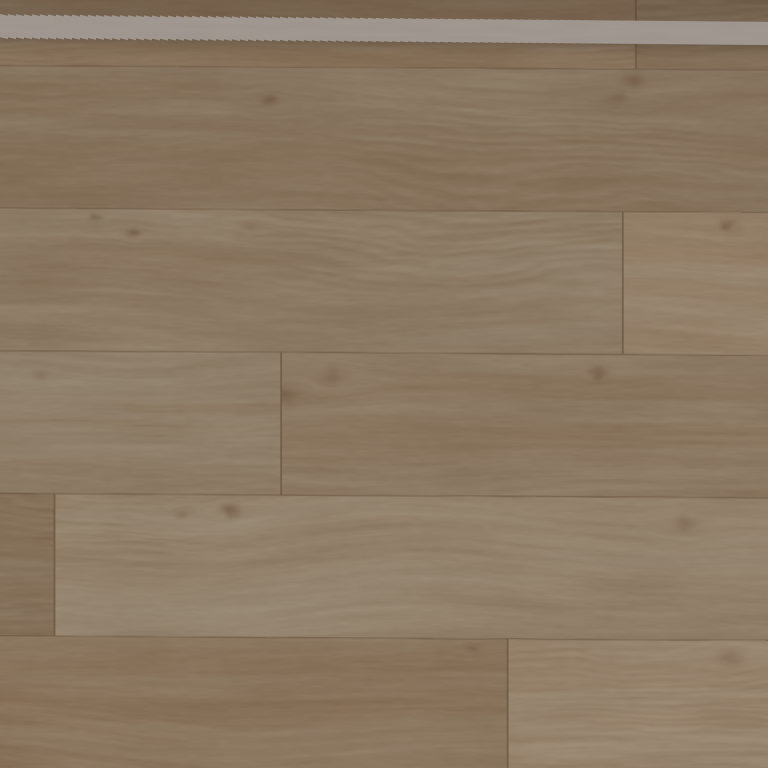
Reproduce this texture procedurally as a WebGL 2 fragment shader.

```glsl
#version 300 es
precision highp float;
// Pale oak floor: long planks in staggered rows under a grey metal trim strip.
// Each plank gets its own tone, stretched-noise grain, arched figure and small
// knots; thin seams, a soft shadow and the trim are layered on top.
uniform vec2 u_resolution;
out vec4 fragColor;

const vec3 OAK_DARK = vec3(0.505, 0.422, 0.332);
const vec3 OAK_LIGHT = vec3(0.605, 0.537, 0.452);
const vec3 SEAM = vec3(0.42, 0.34, 0.26);
const vec3 KNOT = vec3(0.43, 0.33, 0.25);
const vec3 TRIM = vec3(0.625, 0.592, 0.562);

const float ROW_HEIGHT = 0.1857;
const float FIRST_SEAM = 0.169;
const float TILT = 0.006;

// Per row from the bottom: end joint, tone left of it, tone right of it.
const vec3 ROWS[6] = vec3[6](
  vec3(0.661, 0.27, 0.78), vec3(0.071, 0.20, 0.72), vec3(0.366, 0.56, 0.40),
  vec3(0.811, 0.48, 0.74), vec3(1.300, 0.30, 0.30), vec3(0.828, 0.22, 0.12));

float hash(vec2 p) {
  vec3 q = fract(p.xyx * vec3(0.1031, 0.1030, 0.0973));
  q += dot(q, q.yzx + 33.33);
  return fract((q.x + q.y) * q.z);
}

float noise(vec2 p) {
  vec2 i = floor(p), f = fract(p);
  f = f * f * (3.0 - 2.0 * f);
  return mix(mix(hash(i), hash(i + vec2(1, 0)), f.x),
             mix(hash(i + vec2(0, 1)), hash(i + vec2(1, 1)), f.x), f.y);
}

float fbm(vec2 p) {
  float sum = 0.0, amp = 0.5;
  for (int i = 0; i < 4; i++) {
    sum += amp * noise(p);
    p = p * 2.03 + 17.7;
    amp *= 0.5;
  }
  return sum / 0.9375;
}

// Smooth line coverage from a distance, a half width and a pixel size.
float line(float dist, float halfWidth, float px) {
  return 1.0 - smoothstep(halfWidth - 0.5 * px, halfWidth + px, abs(dist));
}

// Adds up small knots; returns darkness in x and grain displacement in y.
vec2 knots(vec2 p, float seed) {
  vec2 result = vec2(0.0);
  for (int i = 0; i < 3; i++) {
    vec2 key = vec2(seed, float(i) * 7.3 + 2.0);
    float height = mix(0.55, 0.95, sqrt(hash(key + 5.1))) * ROW_HEIGHT;
    vec2 d = p - vec2(hash(key), height);
    float size = mix(0.004, 0.010, hash(key + 9.4));
    d += 0.006 * (vec2(noise(p * 90.0), noise(p * 90.0 + 40.0)) - 0.5);
    float r = length(d * vec2(0.65, 1.0)) / size;
    result.x += exp(-r * r) * mix(0.25, 0.65, hash(key + 3.7));
    result.y += d.y * exp(-r * r * 0.12);
  }
  return result;
}

// Grain of one plank; p.y runs from 0 to ROW_HEIGHT.
vec3 plank(vec2 p, float tone, float seed) {
  vec2 knot = knots(p, seed);
  vec2 shift = vec2(seed * 13.1, seed * 5.7);
  float wave = noise(p * vec2(3.0, 8.0) + shift) - 0.5;
  vec2 q = vec2(p.x, p.y + 0.035 * wave - 0.6 * knot.y);
  float bands = fbm(q * vec2(1.8, 32.0) + shift) - 0.5;
  float streaks = fbm(q * vec2(8.0, 130.0) + shift) - 0.5;
  float pores = noise(p * vec2(75.0, 330.0) + shift) - 0.5;
  float blotch = fbm(p * vec2(9.0, 14.0) + shift) - 0.5;

  // Arched growth lines, present only in parts of the plank.
  float arch = q.y + 0.07 * fbm(q * vec2(3.5, 10.0) + shift + 31.0);
  float figure = sin(arch * 520.0 + 3.0 * streaks);
  float presence = smoothstep(0.45, 0.75, noise(p * vec2(3.0, 9.0) + shift + 70.0));

  float shade = tone + 0.55 * bands + 0.50 * streaks + 0.13 * pores
              + 0.22 * blotch + 0.09 * figure * presence;
  vec3 color = mix(OAK_DARK, OAK_LIGHT, shade);
  color += vec3(0.012, -0.003, -0.010) * (hash(vec2(seed, 4.2)) - 0.5 - bands);
  return mix(color, KNOT, min(knot.x, 0.7));
}

vec3 planks(vec2 uv, float px) {
  float y = uv.y + TILT * (uv.x - 0.5) - FIRST_SEAM + ROW_HEIGHT;
  int row = clamp(int(floor(y / ROW_HEIGHT)), 0, 5);
  float local = y - float(row) * ROW_HEIGHT;
  float joint = uv.x - ROWS[row].x;
  bool right = joint > 0.0;
  float seed = float(row) * 2.0 + (right ? 2.0 : 1.0);
  vec3 color = plank(vec2(uv.x, local), right ? ROWS[row].z : ROWS[row].y, seed);

  // Long seams are faint and uneven, end joints are darker.
  float edge = min(local, ROW_HEIGHT - local);
  float wear = mix(0.25, 0.65, noise(vec2(uv.x * 18.0, float(row))));
  color = mix(color, SEAM, wear * line(edge, 0.0009, px));
  return mix(color, SEAM, 0.75 * line(joint, 0.0009, px));
}

void main() {
  vec2 uv = gl_FragCoord.xy / u_resolution;
  float px = 1.0 / min(u_resolution.x, u_resolution.y);
  vec3 color = planks(uv, px);

  // Trim strip with a faintly toothed edge that fades to the right.
  float center = 0.9655 - 0.0091 * uv.x;
  float teeth = 0.0022 * (fract(uv.x * 96.0) - 0.5) * (1.0 - smoothstep(0.2, 0.9, uv.x));
  float offset = uv.y - center;
  float below = max(-offset - 0.0148, 0.0);
  float shadow = offset < 0.0 ? 0.20 * exp(-below * 110.0) : 0.13;
  color *= 1.0 - shadow;
  vec3 metal = TRIM * (1.0 + 0.02 * (noise(uv * vec2(20.0, 200.0)) - 0.5));
  color = mix(color, metal, line(offset + teeth, 0.0148, px));

  fragColor = vec4(color, 1.0);
}
```
